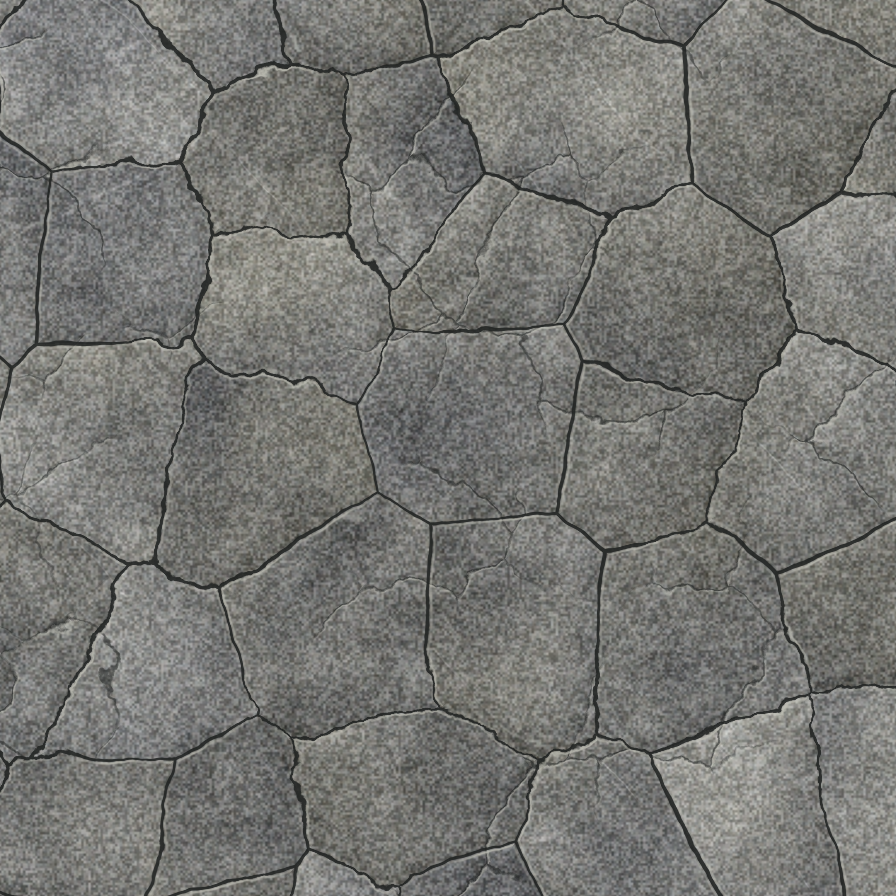
A Shadertoy shader for this texture:

```glsl
#define STONES 5.2
#define JITTER 0.72
#define JOINT_WIDTH 0.0017
#define CRACK_SCALE 6.3
#define GRAIN 0.25
#define MOTTLE 0.30
#define STONE_COLOR vec3(0.491, 0.492, 0.481)
#define JOINT_COLOR vec3(0.13, 0.14, 0.135)
#define RIM_COLOR vec3(0.75, 0.75, 0.71)
#define WARM_TINT vec3(0.035, 0.022, -0.035)
#define LIGHT_DIR vec2(-0.6, 0.8)

vec2 hash2(vec2 p) {
    vec3 q = fract(vec3(p.xyx) * vec3(0.1031, 0.1030, 0.0973));
    q += dot(q, q.yzx + 33.33);
    return fract((q.xx + q.yz) * q.zy);
}

float noise(vec2 p) {
    vec2 i = floor(p), f = fract(p);
    f = f * f * (3.0 - 2.0 * f);
    float bottom = mix(hash2(i).x, hash2(i + vec2(1, 0)).x, f.x);
    float top = mix(hash2(i + vec2(0, 1)).x, hash2(i + vec2(1, 1)).x, f.x);
    return mix(bottom, top, f.y);
}

float fbm(vec2 p) {
    float sum = 0.0, amp = 0.5;
    for (int i = 0; i < 5; i++) {
        sum += amp * noise(p);
        p = mat2(1.6, 1.2, -1.2, 1.6) * p + 17.3;
        amp *= 0.5;
    }
    return sum / 0.97;
}

// Staggered rows of jittered centres
vec2 stoneCentre(vec2 cell) {
    vec2 stagger = vec2(0.5 * mod(cell.y, 2.0), 0.0);
    return cell + 0.5 + stagger + JITTER * (hash2(cell + 71.0) - 0.5);
}

// x: distance to the border, yz: outward border normal, w: random per stone
vec4 stones(vec2 p) {
    vec2 base = floor(p), nearest = vec2(0), nearestCell = base;
    float best = 64.0;
    for (int y = -2; y <= 2; y++)
    for (int x = -2; x <= 2; x++) {
        vec2 cell = base + vec2(x, y);
        vec2 r = stoneCentre(cell) - p;
        if (dot(r, r) < best) {
            best = dot(r, r);
            nearest = r;
            nearestCell = cell;
        }
    }
    vec3 border = vec3(8.0, 0.0, 0.0);
    for (int y = -2; y <= 2; y++)
    for (int x = -2; x <= 2; x++) {
        vec2 cell = nearestCell + vec2(x, y);
        if (x == 0 && y == 0) continue;
        vec2 r = stoneCentre(cell) - p;
        vec2 n = normalize(r - nearest);
        float d = dot(0.5 * (r + nearest), n);
        if (d < border.x) border = vec3(d, n);
    }
    return vec4(border, hash2(nearestCell + 13.0).y);
}

vec2 warp(vec2 p, float scale) {
    return vec2(fbm(p * scale), fbm(p * scale + 43.7)) - 0.5;
}

void mainImage(out vec4 fragColor, in vec2 fragCoord) {
    vec2 p = fragCoord / iResolution.y;
    float pixel = 1.0 / iResolution.y;
    float rough = smoothstep(0.45, 0.65, fbm(p * 5.0 + 9.0));

    // Main joints, partly straight and partly broken
    vec2 bend = warp(p, 9.0) * 0.03 + warp(p, 38.0) * mix(0.003, 0.022, rough);
    vec4 stone = stones((p + bend) * STONES + 20.0);
    float d = stone.x / STONES;
    float facing = dot(stone.yz, LIGHT_DIR);

    // Fainter cracks that cross some of the stones
    vec2 crackBend = warp(p + 5.0, 7.0) * 0.10 + warp(p, 45.0) * 0.02;
    vec4 crack = stones((p + crackBend) * CRACK_SCALE + 57.0);
    float crackDist = crack.x / CRACK_SCALE;
    float crackFacing = dot(crack.yz, LIGHT_DIR);
    float cracked = smoothstep(0.49, 0.62, fbm(p * 4.0 + 31.0));

    // Surface tone: mottling, stone differences, relief and grain
    float mottle = fbm(p * 6.0 + stone.w * 40.0) - 0.5;
    float tone = MOTTLE * mottle + 0.07 * (stone.w - 0.5);
    tone += 0.12 * (fbm(p * 28.0) - 0.5);
    float crumble = 0.35 + 1.6 * rough * exp(-d / 0.014)
                  + cracked * exp(-crackDist / 0.01);
    vec2 reliefPos = p * 55.0;
    tone += 0.16 * crumble * (fbm(reliefPos) - fbm(reliefPos + LIGHT_DIR * 0.25));
    tone += GRAIN * (noise(p * 370.0) - 0.5);
    tone += 0.4 * GRAIN * (noise(p * 190.0 + 7.0) - 0.5);

    // Pale diagonal scratches
    vec2 along = mat2(0.75, -0.66, 0.66, 0.75) * (p + warp(p, 14.0) * 0.02);
    float scratch = 1.0 - abs(2.0 * noise(along * vec2(14.0, 5.0) + 3.0) - 1.0);
    scratch = smoothstep(0.95, 1.0, scratch) * smoothstep(0.56, 0.68, noise(p * 8.0 + 81.0));
    tone += 0.08 * scratch;

    // Broad shading beside joints and cracks
    tone += exp(-d / 0.012) * (0.035 * facing - 0.03);
    tone += cracked * exp(-crackDist / 0.012) * 0.06 * crackFacing;

    float warm = fbm(p * 4.0 + stone.w * 9.0 + 63.0) - 0.45;
    vec3 color = STONE_COLOR + tone + WARM_TINT * (warm + 0.6 * mottle);
    color += 0.03 * (vec3(noise(p * 260.0 + 5.0), 0.5, noise(p * 260.0 + 90.0)) - 0.5);

    // Crack line with a lit lip on one side
    float crackLine = 1.0 - smoothstep(0.0004, 0.0012 + pixel, crackDist);
    float lip = exp(-pow((crackDist - 0.0025) / 0.0016, 2.0));
    color = mix(color, JOINT_COLOR, 0.55 * cracked * crackLine);
    color = mix(color, RIM_COLOR, 0.5 * cracked * lip * max(crackFacing, 0.0));

    // Joint line between bright worn rims
    float wear = noise(p * 24.0 + 11.0);
    float width = JOINT_WIDTH * mix(0.6, 1.35, noise(p * 13.0 + 2.0));
    float rim = exp(-pow((d - width - 0.0021) / 0.0015, 2.0));
    float joint = 1.0 - smoothstep(width - 0.5 * pixel, width + 0.7 * pixel, d);
    color = mix(color, RIM_COLOR, rim * wear * (0.5 + 0.4 * facing));
    color = mix(color, JOINT_COLOR, 0.88 * joint);

    fragColor = vec4(clamp(color, 0.0, 1.0), 1.0);
}
```
